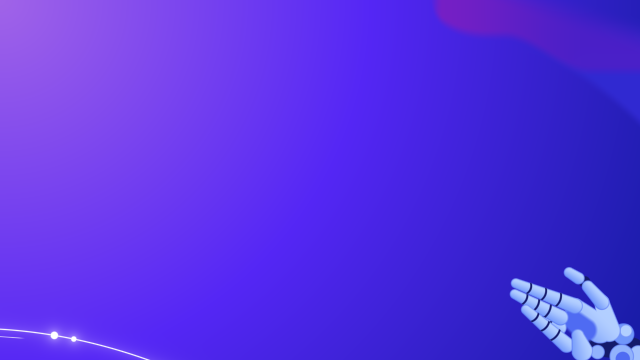
Reproduce this background procedurally as a Shadertoy shader.

```glsl
// Backdrop: lengths are in canvas heights
const vec3 LILAC = vec3(0.63, 0.39, 0.91);
const vec3 VIOLET = vec3(0.33, 0.15, 0.96);
const vec3 NAVY = vec3(0.10, 0.11, 0.66);
const float VIOLET_RADIUS = 1.03;
const float NAVY_RADIUS = 1.98;

// Ribbons
const vec3 MAGENTA = vec3(0.48, 0.12, 0.76);
const vec3 PLUM = vec3(0.30, 0.12, 0.78);
const vec3 RIBBON_BLUE = vec3(0.19, 0.16, 0.82);

// Light trail
const vec3 GLOW = vec3(0.72, 0.62, 1.0);
const float TRAIL_WIDTH = 0.0016;

// Hand: lengths are in hundredths of the canvas height
const vec3 SHELL_LIGHT = vec3(0.70, 0.81, 1.0);
const vec3 SHELL_MID = vec3(0.44, 0.59, 0.98);
const vec3 SHELL_DEEP = vec3(0.31, 0.42, 0.95);
const vec3 JOINT = vec3(0.08, 0.10, 0.42);
const float HAND_LEFT = 1.417;
const float JOINT_WIDTH = 0.28;
const int FINGERS = 4;
// Tip xy, root xy
const vec4 FINGER[FINGERS] = vec4[](
    vec4(5.2, 15.6, 13.5, 9.0), vec4(1.6, 21.3, 18.0, 15.0),
    vec4(1.3, 18.3, 14.0, 11.8), vec4(4.4, 14.0, 15.7, 4.2));

float fill(float d, float soft) {
    return 1.0 - smoothstep(-soft, soft, d);
}

// Tapered capsule: distance, position along it, position across it
vec3 bone(vec2 q, vec2 a, vec2 b, float ra, float rb) {
    vec2 axis = b - a, rel = q - a;
    float t = clamp(dot(rel, axis) / dot(axis, axis), 0.0, 1.0);
    float r = mix(ra, rb, t);
    float side = (axis.x * rel.y - axis.y * rel.x) / (length(axis) * r);
    return vec3(length(rel - axis * t) - r, t, side);
}

// Shell part lit from 0 to 1, with a deeper rim
void paintShell(inout vec3 col, float d, float light, float aa) {
    vec3 shell = mix(SHELL_MID, SHELL_LIGHT, smoothstep(0.0, 1.0, light));
    shell = mix(shell, SHELL_DEEP, 0.6 * smoothstep(-0.5, 0.0, d));
    col = mix(col, shell, fill(d, aa));
}

vec3 backdrop(vec2 p, float aspect) {
    float r = length(p - vec2(0.0, 1.0));
    vec3 col = mix(LILAC, VIOLET, clamp(r / VIOLET_RADIUS, 0.0, 1.0));
    float dusk = (r - VIOLET_RADIUS) / (NAVY_RADIUS - VIOLET_RADIUS);
    return mix(col, NAVY, clamp(dusk, 0.0, 1.0));
}

void paintRibbons(inout vec3 col, vec2 p) {
    // Blue fold
    float u = max(p.x - 1.4, 0.0);
    float fold = 0.89 - 0.27 * u - 0.9 * u * u;
    float blue = smoothstep(-0.02, 0.02, p.y - fold) * smoothstep(1.4, 1.65, p.x);
    col = mix(col, RIBBON_BLUE, blue * (1.0 - smoothstep(0.82, 0.96, p.y)));

    // Magenta band with a rounded left end
    float turn = clamp((1.36 - p.x) / 0.16, 0.0, 1.0);
    float low = 0.90 - 0.10 * smoothstep(1.40, 1.64, p.x);
    low += 0.09 * (1.0 - sqrt(1.0 - turn * turn));
    float high = 1.04 - 0.34 * (p.x - 1.45);
    float band = smoothstep(-0.016, 0.02, p.y - low) * smoothstep(1.19, 1.23, p.x);
    band *= 1.0 - smoothstep(-0.08, 0.02, p.y - high);
    col = mix(col, mix(MAGENTA, PLUM, smoothstep(1.2, 1.65, p.x)), 0.9 * band);
}

float trailHeight(float x) {
    return 0.0856 - 0.06 * x - 0.3586 * x * x;
}

void paintTrail(inout vec3 col, vec2 p, float aa) {
    float slope = 0.06 + 0.717 * p.x;
    float d = abs(p.y - trailHeight(p.x)) / sqrt(1.0 + slope * slope);
    col = mix(col, GLOW, 0.28 * exp(-d * 60.0));
    float line = fill(d - TRAIL_WIDTH, aa);
    float shortLine = fill(abs(p.y - 0.065 + 0.07 * p.x) - 0.001, aa);
    line = max(line, 0.8 * shortLine * (1.0 - smoothstep(0.05, 0.072, p.x)));
    for (int i = 0; i < 2; i++) {
        float x = 0.151 + 0.054 * float(i);
        float bead = length(p - vec2(x, trailHeight(x))) - 0.0105 + 0.003 * float(i);
        col = mix(col, GLOW, 0.55 * exp(-max(bead, 0.0) * 80.0));
        line = max(line, fill(bead, aa));
    }
    col = mix(col, vec3(1.0), line);
}

void paintHand(inout vec3 col, vec2 q, float aa) {
    // Dark wrist core, then the rounded wrist shells
    col = mix(col, JOINT, fill(bone(q, vec2(23.5, 4.0), vec2(34.0, 3.0), 2.8, 3.2).x, aa));
    paintShell(col, length(q - vec2(24.3, 2.2)) - 2.0, 0.5, aa);
    paintShell(col, length(q - vec2(35.6, 1.6)) - 2.5, 0.7, aa);
    paintShell(col, length(q - vec2(31.0, 1.0)) - 3.4, 0.5, aa);
    col = mix(col, SHELL_DEEP, fill(length(q - vec2(31.3, 0.3)) - 2.0, aa));
    paintShell(col, length(q - vec2(31.5, 7.2)) - 3.0, 0.0, aa);
    paintShell(col, length(q - vec2(32.2, 8.1)) - 1.8, 1.0, aa);

    // Palm and thumb
    vec3 base = bone(q, vec2(25.5, 16.0), vec2(27.5, 8.2), 2.1, 3.2);
    vec3 palm = bone(q, vec2(18.0, 14.4), vec2(25.0, 8.6), 2.8, 4.0);
    paintShell(col, min(base.x, palm.x), 0.06 * (q.x + q.y - 22.0), aa);
    col = mix(col, SHELL_DEEP, fill(bone(q, vec2(17.2, 11.3), vec2(20.8, 8.3), 2.8, 3.2).x, 0.6));
    col = mix(col, JOINT, fill(length(q - vec2(20.7, 21.7)) - 1.6, aa));
    vec3 thumb = bone(q, vec2(21.6, 20.4), vec2(25.5, 16.0), 1.7, 2.1);
    paintShell(col, thumb.x, 0.6 + 0.5 * thumb.z, aa);
    thumb = bone(q, vec2(16.4, 24.3), vec2(19.0, 22.7), 1.5, 1.7);
    paintShell(col, thumb.x, 0.6 + 0.5 * thumb.z, aa);

    // Fingers split by evenly spaced joints
    for (int i = 0; i < FINGERS; i++) {
        vec4 f = FINGER[i];
        vec3 finger = bone(q, f.xy, f.zw, 1.4, 2.2);
        paintShell(col, finger.x, 0.65 + 0.5 * finger.z, aa);
        float along = finger.y * 4.0 + 0.12 * finger.z * finger.z;
        float gap = abs(along - clamp(round(along), 1.0, 3.0)) * length(f.zw - f.xy) / 4.0;
        col = mix(col, JOINT, fill(gap - JOINT_WIDTH, aa) * fill(finger.x, aa));
    }

    // Heel of the palm
    vec3 heel = bone(q, vec2(18.8, 6.8), vec2(20.0, 2.6), 1.8, 3.0);
    paintShell(col, heel.x, 0.6 + 0.4 * heel.z, aa);
}

void mainImage(out vec4 fragColor, in vec2 fragCoord) {
    vec2 p = fragCoord / iResolution.y;
    float aa = 0.8 / iResolution.y;
    vec3 col = backdrop(p, iResolution.x / iResolution.y);
    paintRibbons(col, p);
    paintTrail(col, p, aa);
    paintHand(col, 100.0 * (p - vec2(HAND_LEFT, 0.0)), 100.0 * aa);
    fragColor = vec4(col, 1.0);
}
```
